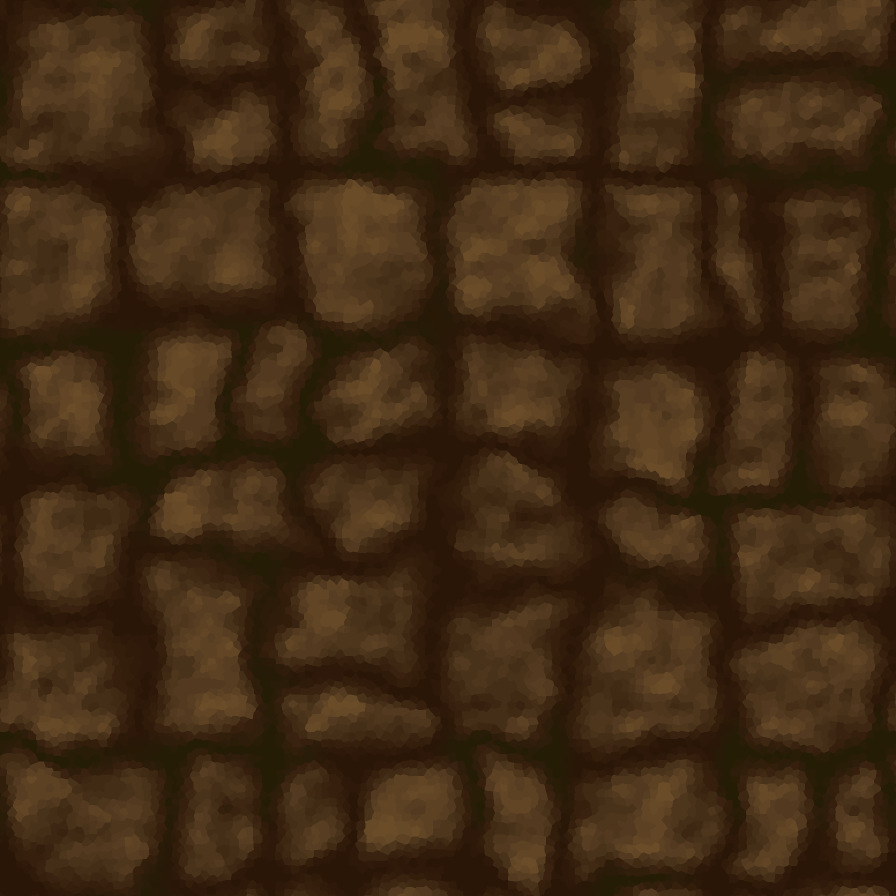
A WebGL 2 fragment shader for this texture:

```glsl
#version 300 es
precision highp float;
// Worn brown cobblestones in dark earth, painted in small flat dabs.
// Interlocking rectangles form the stones; their rounded edge distance,
// facets and relief give a tone that is stepped and looked up in a ramp.
uniform vec2 u_resolution;
out vec4 fragColor;

// Integer hash of a cell that repeats after the given period.
vec2 hash2(vec2 cell, float period) {
    uvec2 v = uvec2(mod(cell + 0.5, period)) + uint(period) * 17u;
    v = v * 1664525u + 1013904223u;
    v.x += v.y * 1664525u;
    v.y += v.x * 1664525u;
    v ^= v >> 16u;
    v.x += v.y * 1664525u;
    v.y += v.x * 1664525u;
    v ^= v >> 16u;
    return vec2(v >> 8u) / 16777216.0;
}

float noise(vec2 uv, float period) {
    vec2 p = uv * period, i = floor(p), f = p - i;
    f = f * f * (3.0 - 2.0 * f);
    float low = mix(hash2(i, period).x, hash2(i + vec2(1, 0), period).x, f.x);
    float high = mix(hash2(i + vec2(0, 1), period).x, hash2(i + 1.0, period).x, f.x);
    return mix(low, high, f.y);
}

float relief(vec2 uv) {
    return 0.6 * noise(uv, 19.0) + 0.4 * noise(uv, 43.0);
}

// Nearest scattered point: its position in xy, two random values in zw.
vec4 nearestPoint(vec2 uv, float period) {
    vec2 p = uv * period, base = floor(p);
    vec4 nearest = vec4(0);
    float best = 9.0;
    for (int k = 0; k < 9; k++) {
        vec2 cell = base + vec2(k % 3, k / 3) - 1.0;
        vec2 rnd = hash2(cell, period);
        vec2 site = cell + 0.1 + 0.8 * rnd;
        float d = dot(site - p, site - p);
        if (d < best) {
            best = d;
            nearest = vec4(site / period, fract(rnd.yx * 37.0));
        }
    }
    return nearest;
}

vec2 joint(vec2 cell) {
    return cell + 0.56 * (hash2(cell, 6.0) - 0.5);
}

// Depth inside the closest stone in x, random stone value in y.
vec2 stones(vec2 p) {
    vec2 base = floor(p), result = vec2(-9, 0);
    for (int k = 0; k < 9; k++) {
        vec2 cell = base + vec2(k % 3, k / 3) - 1.0;
        vec2 a = joint(cell), b = joint(cell + vec2(1, 0));
        vec2 c = joint(cell + vec2(0, 1)), d = joint(cell + 1.0);
        bool even = mod(cell.x + cell.y, 2.0) < 0.5;
        vec2 lo = even ? vec2(c.x, a.y) : vec2(a.x, b.y);
        vec2 hi = even ? vec2(b.x, d.y) : vec2(d.x, c.y);

        // Some long stones are broken in two.
        vec2 rnd = fract(hash2(cell, 6.0) * 53.0), size = hi - lo;
        if (max(size.x, size.y) > 1.15 && rnd.y < 0.55) {
            vec2 cut = lo + size * mix(0.33, 0.67, rnd.x);
            int axis = size.x > size.y ? 0 : 1;
            if (p[axis] < cut[axis]) hi[axis] = cut[axis];
            else { lo[axis] = cut[axis]; rnd.x = fract(rnd.x + 0.4); }
        }

        vec2 extent = 0.5 * (hi - lo);
        float radius = min(0.24, 0.9 * min(extent.x, extent.y));
        vec2 q = abs(p - 0.5 * (lo + hi)) - extent + radius;
        float depth = radius - length(max(q, 0.0)) - min(max(q.x, q.y), 0.0);
        if (depth > result.x) result = vec2(depth, rnd.x);
    }
    return result;
}

vec3 paint(vec2 canvas) {
    // Each dab takes the tone at its own centre.
    vec4 dab = nearestPoint(canvas, 120.0);
    vec2 uv = dab.xy;
    vec2 bend = vec2(noise(uv, 11.0), noise(uv, 13.0)) - 0.5;
    vec2 chip = vec2(noise(uv, 31.0), noise(uv, 37.0)) - 0.5;
    vec2 stone = stones(uv * 6.0 + 0.26 * bend + 0.1 * chip);

    // Facets and light from above on the stone tops.
    vec4 facet = nearestPoint(uv + 0.02 * chip, 23.0);
    float surface = relief(uv);
    float light = surface - relief(uv + vec2(-0.005, 0.013));
    float tone = 2.8 + 2.0 * (surface - 0.5) + 3.2 * light + 0.5 * (stone.y - 0.5);
    tone += 0.7 * (facet.z - 0.5) + 14.0 * dot(uv - facet.xy, facet.zw - 0.5);
    tone *= smoothstep(-0.01, 0.21, stone.x);
    tone += 0.12 * (dab.z - 0.5);
    tone = clamp(floor(tone * 4.0 + 0.5) / 4.0, 0.0, 4.0);

    // Earth, rim, flank, top and highlight.
    float moss = smoothstep(0.52, 0.68, noise(uv, 7.0));
    vec3 earth = mix(vec3(0.165, 0.088, 0.028), vec3(0.145, 0.11, 0.025), moss);
    vec3 color = mix(earth, vec3(0.21, 0.12, 0.05), clamp(tone, 0.0, 1.0));
    color = mix(color, vec3(0.27, 0.18, 0.09), clamp(tone - 1.0, 0.0, 1.0));
    color = mix(color, vec3(0.34, 0.24, 0.13), clamp(tone - 2.0, 0.0, 1.0));
    return mix(color, vec3(0.42, 0.30, 0.16), clamp(tone - 3.0, 0.0, 1.0));
}

void main() {
    // Four samples smooth the dab edges.
    vec3 sum = vec3(0);
    for (int k = 0; k < 4; k++)
        sum += paint((gl_FragCoord.xy + 0.5 * vec2(k % 2, k / 2) - 0.25) / u_resolution);
    fragColor = vec4(sum / 4.0, 1);
}
```
